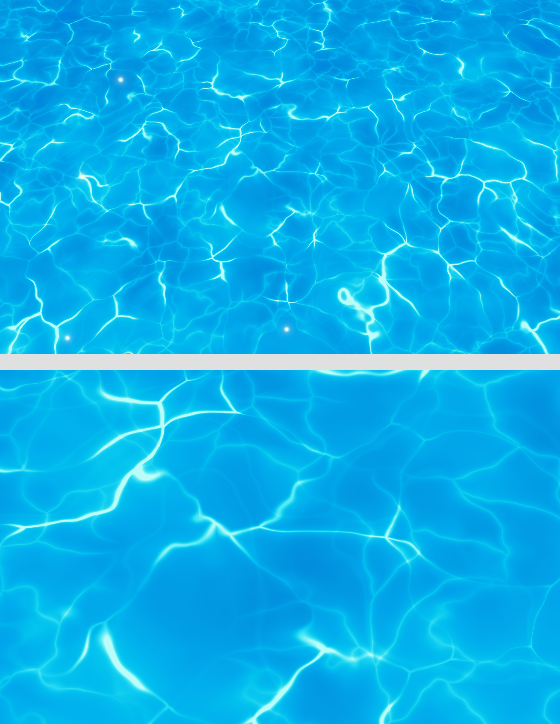
Top, the full canvas; bottom, a detail of the centre.
Reproduce this texture procedurally as a Shadertoy shader.

```glsl
// Sunlit pool water: a bright caustic net over clear blue, seen in perspective.

const float HORIZON = 2.5;      // height of the vanishing line, in canvas heights
const float CELLS = 6.3;        // caustic cells per canvas height at the lower edge
const float LINE_WIDTH = 0.021; // filament width, in cells
const float CORE_LIGHT = 0.27;  // brightness of the filaments
const float GLOW_LIGHT = 0.115; // soft light beside the filaments
const float FAINT_LIGHT = 0.13; // finer secondary net
const float WATER_LIGHT = 0.618;
const float MOTTLE = 0.25;
const float GLINT_CHANCE = 0.025;

vec2 hash2(vec2 p) {
    vec3 q = fract(vec3(p.xyx) * vec3(0.1031, 0.1030, 0.0973));
    q += dot(q, q.yzx + 33.33);
    return fract((q.xx + q.yz) * q.zy);
}

float noise(vec2 p) {
    vec2 i = floor(p), f = p - i;
    f = f * f * f * (f * (f * 6.0 - 15.0) + 10.0);
    float low = mix(hash2(i).x, hash2(i + vec2(1, 0)).x, f.x);
    float high = mix(hash2(i + vec2(0, 1)).x, hash2(i + vec2(1, 1)).x, f.x);
    return mix(low, high, f.y);
}

float fbm(vec2 p) {
    float sum = 0.0, gain = 0.5;
    for (int i = 0; i < 4; i++) {
        sum += gain * noise(p);
        p = mat2(0.8, 0.6, -0.6, 0.8) * p * 2.03 + 7.3;
        gain *= 0.5;
    }
    return sum / 0.9375;
}

// Bends straight cell borders into wavy, kinked filaments
vec2 ripple(vec2 p) {
    vec2 broad = vec2(noise(p * 0.9 + 3.1), noise(p * 0.9 + 41.7)) - 0.5;
    vec2 fine = vec2(noise(p * 2.6 + 17.0), noise(p * 2.6 + 63.0)) - 0.5;
    vec2 kink = vec2(noise(p * 6.0 + 29.0), noise(p * 6.0 + 77.0)) - 0.5;
    return p + 0.85 * broad + 0.27 * fine + 0.07 * kink;
}

// Distances to the two nearest cell borders, and a random value of the cell
vec3 cellBorders(vec2 p) {
    vec2 cell = floor(p), f = p - cell;
    vec2 nearCell = vec2(0), nearSeed = vec2(9);
    for (int y = -1; y <= 1; y++)
    for (int x = -1; x <= 1; x++) {
        vec2 g = vec2(x, y);
        vec2 seed = g + hash2(cell + g) - f;
        if (dot(seed, seed) < dot(nearSeed, nearSeed)) {
            nearSeed = seed;
            nearCell = g;
        }
    }
    vec2 border = vec2(9);
    for (int y = -2; y <= 2; y++)
    for (int x = -2; x <= 2; x++) {
        vec2 g = nearCell + vec2(x, y);
        vec2 seed = g + hash2(cell + g) - f;
        vec2 apart = seed - nearSeed;
        if (dot(apart, apart) < 1e-5) continue;
        float d = dot(0.5 * (nearSeed + seed), normalize(apart));
        border = d < border.x ? vec2(d, border.x) : vec2(border.x, min(border.y, d));
    }
    return vec3(border, hash2(cell + nearCell + 13.0).y);
}

// Light level to water colour, from deep blue to pale cyan
vec3 waterColour(float light) {
    float red = 0.005 + 9.3 * pow(max(light - 0.74, 0.0), 1.84);
    float blue = 0.87 + 0.06 * smoothstep(0.55, 0.70, light)
               + 0.14 * max(light - 0.72, 0.0);
    return vec3(red, light, blue);
}

// Rare sparkles of direct sun
float glints(vec2 uv) {
    vec2 p = uv * 7.0, cell = floor(p);
    vec2 centre = 0.3 + 0.4 * hash2(cell + 5.0);
    float lit = step(hash2(cell + 91.0).x, GLINT_CHANCE);
    float d = length(p - cell - centre);
    return lit * (exp(-d * d / 0.0018) + 0.25 * exp(-d * d / 0.012));
}

void mainImage(out vec4 fragColor, in vec2 fragCoord) {
    vec2 uv = fragCoord / iResolution.y;
    float centred = uv.x - 0.5 * iResolution.x / iResolution.y;

    // Lay the canvas onto the receding water plane
    float depth = HORIZON / (HORIZON - uv.y);
    vec2 ground = CELLS * vec2(centred * depth, HORIZON * (depth - 1.0)) + 40.0;
    float footprint = CELLS * pow(depth, 1.5) / iResolution.y;
    vec2 wavy = ripple(ground);

    // Main net: broken thin cores that flare where they meet, glow on one side
    vec3 border = cellBorders(wavy);
    float beam = smoothstep(0.32, 0.80, noise(ground * 1.7 + 23.0));
    float thin = LINE_WIDTH * (0.65 + 0.6 * beam);
    float width = length(vec2(thin, 0.5 * footprint));
    float knot = exp(-pow(border.y / 0.08, 2.0));
    float core = exp(-pow(border.x / width, 2.0)) * thin / width;
    core *= 0.12 + 0.95 * beam + 0.4 * knot;
    float side = mix(1.0, 0.4 + 1.2 * border.z, smoothstep(0.0, 0.04, border.x));
    float glow = exp(-border.x / 0.13) * (0.4 + 0.9 * beam) * side;
    float sheet = exp(-border.x / 0.05) * smoothstep(0.68, 0.88, noise(ground * 1.9 + 80.0));

    // Faint finer net and curling threads
    float fineBorder = cellBorders(ripple(ground * 1.5 + 55.0)).x;
    float patchy = smoothstep(0.2, 0.85, noise(ground * 1.2 + 9.0));
    float faint = (0.7 * exp(-fineBorder / 0.10) + 0.6 * exp(-fineBorder / 0.025)) * patchy;
    float thread = exp(-pow((noise(wavy * 1.5 + 30.0) - 0.5) / 0.035, 2.0));

    // Mottled water, deeper toward the far corners
    float corner = smoothstep(0.45, 1.0, uv.y) * (0.35 + 0.65 * smoothstep(0.2, 0.8, abs(centred)));
    float light = WATER_LIGHT + MOTTLE * (fbm(ground * 0.8) - 0.5) - 0.06 * corner;
    light += GLOW_LIGHT * glow + FAINT_LIGHT * faint + 0.025 * thread;
    light += mix(1.0, 0.75, uv.y) * (CORE_LIGHT * core + 0.10 * sheet);

    vec3 colour = waterColour(min(light, 0.99));
    colour = mix(colour, vec3(0.98, 0.99, 0.95), min(glints(uv), 1.0));
    fragColor = vec4(clamp(colour, 0.0, 1.0), 1.0);
}
```
